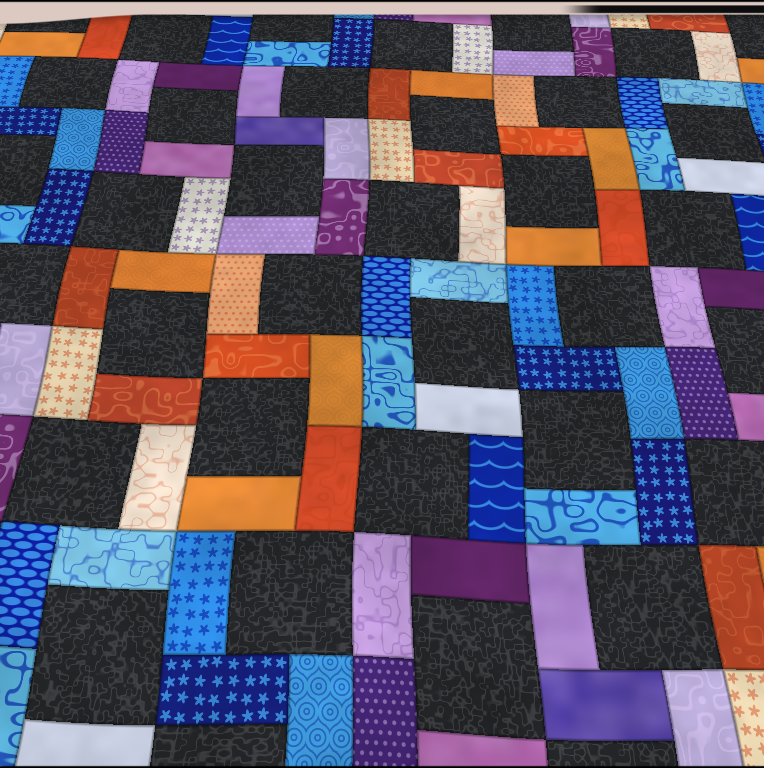
This pattern is drawn by a Shadertoy shader. Its source:

```glsl
// A patchwork quilt seen in perspective: 6x6-unit blocks of dark squares and
// printed strips, cycling warm, blue and violet along the diagonals.
// Each block is a list of rectangles; the prints are small repeated formulas.

const int STRIPS = 10;
const int PIECES = 14;

// Left, top and kind: 0 = square 2x2, 1 = upright 1x2, 2 = flat 2x1.
const vec3 LAYOUT[PIECES] = vec3[](
    vec3(0, 0, 1), vec3(0, 2, 1), vec3(1, 0, 2), vec3(1, 3, 2), vec3(3, 0, 1),
    vec3(3, 2, 2), vec3(5, 2, 1), vec3(5, 4, 1), vec3(2, 4, 1), vec3(3, 5, 2),
    vec3(1, 1, 0), vec3(4, 0, 0), vec3(3, 3, 0), vec3(0, 4, 0));

// Cloth colour and print style; a negative style is printed in dark ink.
const vec4 WARM[STRIPS] = vec4[](
    vec4(.68, .26, .14, 5), vec4(.88, .81, .67, -8), vec4(.84, .48, .18, 6), vec4(.73, .27, .17, 2),
    vec4(.90, .64, .45, -3), vec4(.82, .30, .13, 2), vec4(.80, .50, .18, 6), vec4(.82, .29, .16, -2),
    vec4(.90, .84, .77, -5), vec4(.87, .52, .19, 7));
const vec4 BLUE[STRIPS] = vec4[](
    vec4(.05, .11, .60, 1), vec4(.35, .69, .84, -2), vec4(.47, .74, .86, -5), vec4(.79, .82, .89, 3),
    vec4(.18, .54, .88, -8), vec4(.08, .12, .48, 8), vec4(.24, .60, .84, -6), vec4(.09, .10, .45, 8),
    vec4(.05, .15, .62, 4), vec4(.30, .66, .87, -2));
const vec4 VIOLET[STRIPS] = vec4[](
    vec4(.74, .60, .84, -5), vec4(.26, .14, .45, 3), vec4(.36, .14, .38, -2), vec4(.68, .38, .66, 7),
    vec4(.64, .48, .78, 7), vec4(.29, .22, .60, 7), vec4(.70, .65, .82, 2), vec4(.43, .17, .43, 2),
    vec4(.84, .84, .80, -8), vec4(.66, .54, .80, 3));

float hash(vec2 p) { return fract(sin(dot(p, vec2(127.1, 311.7))) * 43758.5453); }

float noise(vec2 p) {
    vec2 i = floor(p), f = fract(p);
    f = f * f * (3.0 - 2.0 * f);
    return mix(mix(hash(i), hash(i + vec2(1, 0)), f.x),
               mix(hash(i + vec2(0, 1)), hash(i + vec2(1, 1)), f.x), f.y);
}

float fill(float d, float soft) { return 1.0 - smoothstep(-soft, soft, d); }

// Centred coordinates in rows of cells, every second row shifted by half.
vec2 brickCell(vec2 p) {
    p.x += 0.5 * mod(floor(p.y), 2.0);
    return fract(p) - 0.5;
}

// Ink coverage of a printed motif; px is the size of a pixel in quilt units.
float printInk(int style, vec2 p, float px) {
    if (style == 1) return fill(length(brickCell(p * vec2(2.8, 6.5))) - 0.42, 4.0 * px);
    if (style == 2) return fill(abs(fract(noise(p * 3.6) * 2.6) - 0.5) - 0.13, 3.5 * px);
    if (style == 3) return fill(length(brickCell(p * 7.0)) - 0.22, 5.0 * px);
    if (style == 4) {
        vec2 c = brickCell(p * vec2(1.9, 2.6)) + vec2(0, 0.5);
        return fill(abs(length(c) - 0.62) - 0.06, 2.0 * px);
    }
    if (style == 5) return 0.7 * fill(abs(noise(p * 7.0) - 0.5) - 0.05, 4.0 * px);
    if (style == 6) return 0.7 * fill(abs(fract(length(brickCell(p * 2.8)) * 4.5) - 0.5) - 0.16, 6.0 * px);
    if (style == 8) {
        vec2 cell = floor(p * 4.0), c = fract(p * 4.0) - 0.5;
        c += 0.25 * (vec2(hash(cell), hash(cell + 7.3)) - 0.5);
        float petals = 0.26 + 0.1 * cos(5.0 * atan(c.y, c.x) + 6.28 * hash(cell + 3.1));
        return fill(length(c) - petals, 3.5 * px);
    }
    return 0.6 * noise(p * 3.0);
}

vec3 stripColor(int family, int strip, vec2 p, float px) {
    vec4 cloth = family == 0 ? WARM[strip] : family == 1 ? BLUE[strip] : VIOLET[strip];
    vec3 pale = family == 0 ? vec3(.92, .55, .32) : family == 1 ? vec3(.26, .64, .92) : vec3(.84, .76, .92);
    vec3 deep = family == 0 ? vec3(.76, .25, .10) : family == 1 ? vec3(.06, .20, .66) : vec3(.36, .20, .54);
    vec3 ink = cloth.w > 0.0 ? max(cloth.rgb, pale) : min(cloth.rgb, deep);
    float strength = family == 1 ? 0.75 : 0.45;
    return mix(cloth.rgb, ink, strength * printInk(int(abs(cloth.w)), p, px));
}

vec3 darkCloth(vec2 p, float px) {
    float scribble = fill(abs(noise(p * 13.0) - 0.5) - 0.09, 5.0 * px);
    return mix(vec3(.135, .14, .15), vec3(.29, .30, .31), 0.65 * scribble);
}

// Screen position (y down) to quilt units; rows and columns widen downwards.
vec2 quiltPlane(vec2 s, float unitWidth) {
    float y = s.y - 0.035 * (s.x - 0.475);
    float u = (s.x - 0.488 + 0.031 * y) / unitWidth;
    float v = (y - 0.0911) / (0.0318 + 0.0268 * y);
    v += 0.25 * exp(-pow((y - 0.195) / 0.08, 2.0));
    return vec2(u < 0.0 ? u * 0.965 : u, v);
}

vec3 quilt(vec2 p, float px) {
    vec2 block = floor(p / 6.0), q = p - 6.0 * block;
    int family = int(mod(block.x + block.y, 3.0));
    vec3 color = darkCloth(p, px);
    float seam = 0.0;
    for (int i = 0; i < PIECES; i++) {
        vec3 piece = LAYOUT[i];
        vec2 size = piece.z < 0.5 ? vec2(2) : piece.z < 1.5 ? vec2(1, 2) : vec2(2, 1);
        vec2 inner = 0.5 * size - abs(q - piece.xy - 0.5 * size);
        float edge = min(inner.x, inner.y);
        if (edge < 0.0) continue;
        seam = edge;
        if (i < STRIPS) color = stripColor(family, i, p, px);
    }
    color *= mix(0.6, 1.0, smoothstep(0.0, 0.03 + px, seam));
    return color * (0.92 + 0.16 * noise(p * 0.9)) * (0.96 + 0.08 * noise(p * 4.0));
}

void mainImage(out vec4 fragColor, in vec2 fragCoord) {
    vec2 s = fragCoord / iResolution.xy;
    s.y = 1.0 - s.y;
    float soft = 1.0 / iResolution.y, unitWidth = 0.0503 + 0.035 * s.y;

    // Quilt with slightly wavy seams
    vec2 p = quiltPlane(s, unitWidth);
    p += 0.05 * sin(p.yx * vec2(1.1, 0.9) + vec2(0.4, 1.7));
    vec3 color = quilt(p, soft / unitWidth);

    // Wall, dark rail and shaded fold along the top
    float fold = 0.019 + 0.012 * smoothstep(0.2, 0.0, s.x);
    vec3 wall = mix(vec3(.86, .79, .76), vec3(.05), fill(abs(s.y - 0.012) - 0.005, soft) * smoothstep(0.73, 0.79, s.x));
    color *= mix(0.75, 1.0, smoothstep(fold, fold + 0.012, s.y));
    color = mix(color, wall, fill(s.y - fold, soft));

    // Thin dark borders above and below
    color *= 1.0 - fill(min(s.y, 1.0 - s.y) - 0.0025, soft);
    fragColor = vec4(color, 1.0);
}
```
